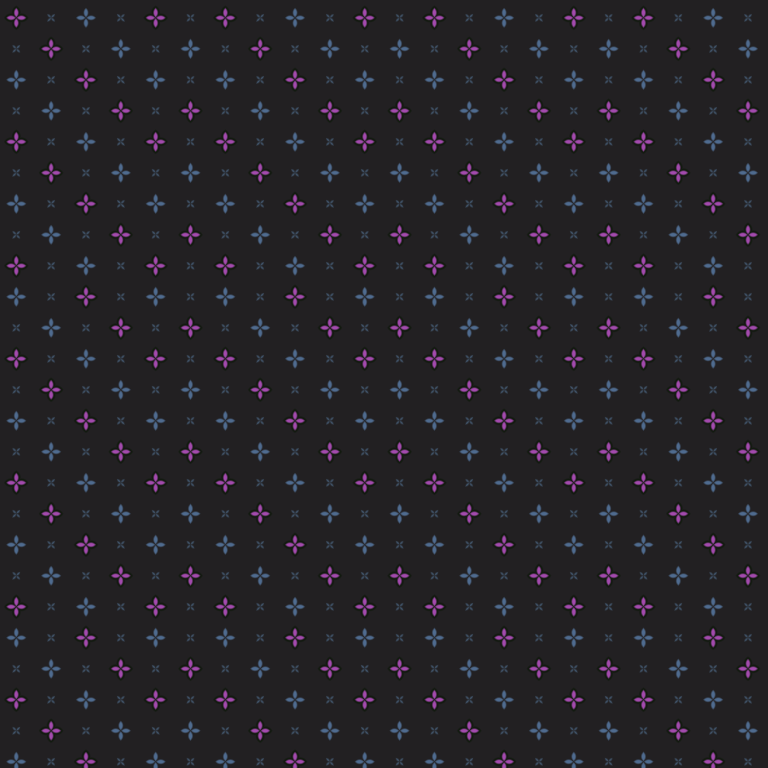
Reproduce this pattern procedurally as a WebGL 1 fragment shader.

```glsl
precision highp float;
// A dark cloth with a lattice of four-petalled stars alternating with tiny crosses.
// Each cell folds into one lens-shaped petal; magenta stars follow a zigzag
// over six columns and four row kinds, while the other stars are slate blue.

uniform vec2 u_resolution;

// Distance to four lens petals on the axes: centre offset, half length, half width.
float petalDistance(vec2 p, float offset, float halfLength, float halfWidth) {
    p = abs(p);
    p = vec2(max(p.x, p.y), min(p.x, p.y));
    float radius = (halfLength * halfLength + halfWidth * halfWidth) / (2.0 * halfWidth);
    return length(p - vec2(offset, halfWidth - radius)) - radius;
}

float coverage(float d, float softness) {
    return 1.0 - smoothstep(-softness, softness, d);
}

void main() {
    vec2 uv = gl_FragCoord.xy / u_resolution;
    float softness = max(0.75 / min(u_resolution.x, u_resolution.y), 0.0015);

    // Lattice of 22 columns and 25 rows, counted from the upper left.
    vec2 pitch = vec2(0.04537, 0.04036);
    vec2 grid = (vec2(uv.x, 1.0 - uv.y) - vec2(0.0212, 0.0232)) / pitch;
    vec2 cell = floor(grid + 0.5);
    vec2 p = (grid - cell) * pitch;

    // Four row kinds in turn, with one skipped every eleven rows.
    float rowKind = mod(cell.y + floor((cell.y + 2.0) / 11.0), 4.0);
    float column = mod(cell.x, 6.0);
    bool isStar = mod(column + rowKind, 2.0) < 0.5;

    // The zigzag climbs through columns 0 to 4 and steps back at column 5.
    float zigzagRow = column < 4.5 ? mod(column, 4.0) : 3.0;
    bool isMagenta = isStar && abs(rowKind - zigzagRow) < 0.5;

    vec3 color = vec3(0.133, 0.126, 0.133);
    if (isStar) {
        float d = petalDistance(p, 0.0067, 0.0055, 0.0026);
        // Thin dark rim around the magenta stars.
        if (isMagenta) {
            color = mix(color, vec3(0.07, 0.10, 0.06), 1.0 - smoothstep(0.0015, 0.0042, d));
        }
        vec3 ink = isMagenta ? vec3(0.64, 0.29, 0.68) : vec3(0.31, 0.42, 0.56);
        color = mix(color, ink, coverage(d, softness));
    } else {
        // Small diagonal cross.
        vec2 diagonal = vec2(p.x + p.y, p.x - p.y) * 0.70711;
        float d = petalDistance(diagonal, 0.0035, 0.0027, 0.0011);
        color = mix(color, vec3(0.26, 0.34, 0.43), coverage(d, softness));
    }

    gl_FragColor = vec4(color, 1.0);
}
```
